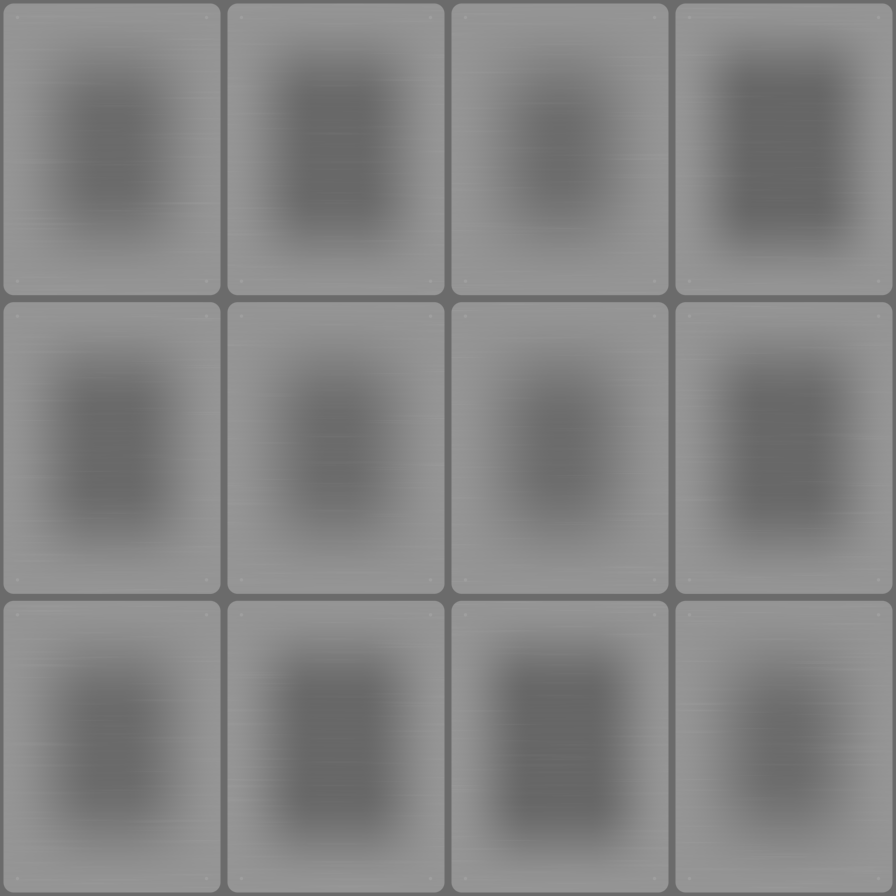
Reproduce this pattern procedurally as a three.js fragment shader.

```glsl
// Brushed grey metal plates, four across and three down, with dark worn centres.
// Each plate is a rounded-box distance with a soft product of edge falloffs,
// four faint rivets and sparse horizontal scratches from stretched cell noise.

varying vec2 vUv;

const vec2 PLATE_COUNT = vec2(4.0, 3.0);
const float GAP_HALF = 0.0039;
const float CORNER_RADIUS = 0.0115;
const float RIVET_INSET = 0.0195;
const float RIVET_RADIUS = 0.0018;
const float EDGE_SOFTNESS = 0.0009;
const float GAP_GREY = 0.42;
const float PLATE_GREY = 0.583;

float hash(vec2 p) {
  return fract(sin(dot(p, vec2(127.1, 311.7))) * 4375.85);
}

float roundedBox(vec2 p, vec2 halfSize, float radius) {
  vec2 q = abs(p) - halfSize + radius;
  return length(max(q, 0.0)) + min(max(q.x, q.y), 0.0) - radius;
}

float fill(float dist, float softness) {
  return 1.0 - smoothstep(-softness, softness, dist);
}

// Spread of the worn centre for each plate, 0 narrow to 1 wide
float wearAmount(vec2 plate) {
  vec4 row = plate.y < 0.5 ? vec4(0.35, 0.80, 0.95, 0.15)
           : plate.y < 1.5 ? vec4(0.50, 0.20, 0.10, 0.70)
                           : vec4(0.30, 0.70, 0.05, 1.00);
  vec4 column = 1.0 - step(0.5, abs(vec4(0.0, 1.0, 2.0, 3.0) - plate.x));
  return dot(row, column);
}

// Darkening that grows inward from all four edges
float wornCentre(vec2 p, vec2 halfSize, float wear) {
  vec2 inward = max(halfSize - abs(p), 0.0);
  vec2 reach = mix(0.121, 0.088, wear) * vec2(1.0, 1.2);
  vec2 falloff = smoothstep(vec2(0.0), reach, inward);
  return mix(0.158, 0.182, wear) * falloff.x * falloff.y;
}

// One sparse streak per chosen cell, fading at its ends
float scratches(vec2 p, vec2 grid, float density) {
  vec2 cell = floor(p * grid);
  vec2 f = fract(p * grid);
  float chosen = step(1.0 - density, hash(cell));
  float strength = mix(0.3, 1.0, hash(cell + 17.0));
  return chosen * strength * sin(3.1416 * f.x) * sin(3.1416 * f.y);
}

float brushing(vec2 p, vec2 plate) {
  vec2 q = p + plate * vec2(3.17, 5.31) + 1.0;
  float streaks = 0.0;
  for (int i = 0; i < 3; i++) {
    float layer = float(i);
    vec2 grid = vec2(8.0 + 4.0 * layer, 260.0 + 90.0 * layer);
    streaks += scratches(q + layer * 0.37, grid, 0.10);
  }
  float grain = sin(q.y * 810.0) + sin(q.y * 1270.0 + 2.0 * sin(q.x * 9.0));
  return 0.014 * streaks + 0.0012 * grain;
}

void main() {
  vec2 plate = floor(vUv * PLATE_COUNT);
  vec2 cellSize = 1.0 / PLATE_COUNT;
  vec2 p = (fract(vUv * PLATE_COUNT) - 0.5) * cellSize;
  vec2 halfSize = 0.5 * cellSize - GAP_HALF;

  // Metal surface
  float metal = PLATE_GREY - wornCentre(p, halfSize, wearAmount(plate));
  metal += brushing(p, plate);

  // Rivets, mirrored into the four corners
  vec2 rivetCentre = 0.5 * cellSize - RIVET_INSET;
  float rivetDist = length(abs(p) - rivetCentre) - RIVET_RADIUS;
  metal = mix(metal, 0.635, 0.8 * fill(rivetDist, EDGE_SOFTNESS));

  // Plate over the dark gap
  float plateDist = roundedBox(p, halfSize, CORNER_RADIUS);
  float grey = mix(GAP_GREY, metal, fill(plateDist, EDGE_SOFTNESS));
  gl_FragColor = vec4(vec3(grey), 1.0);
}
```
